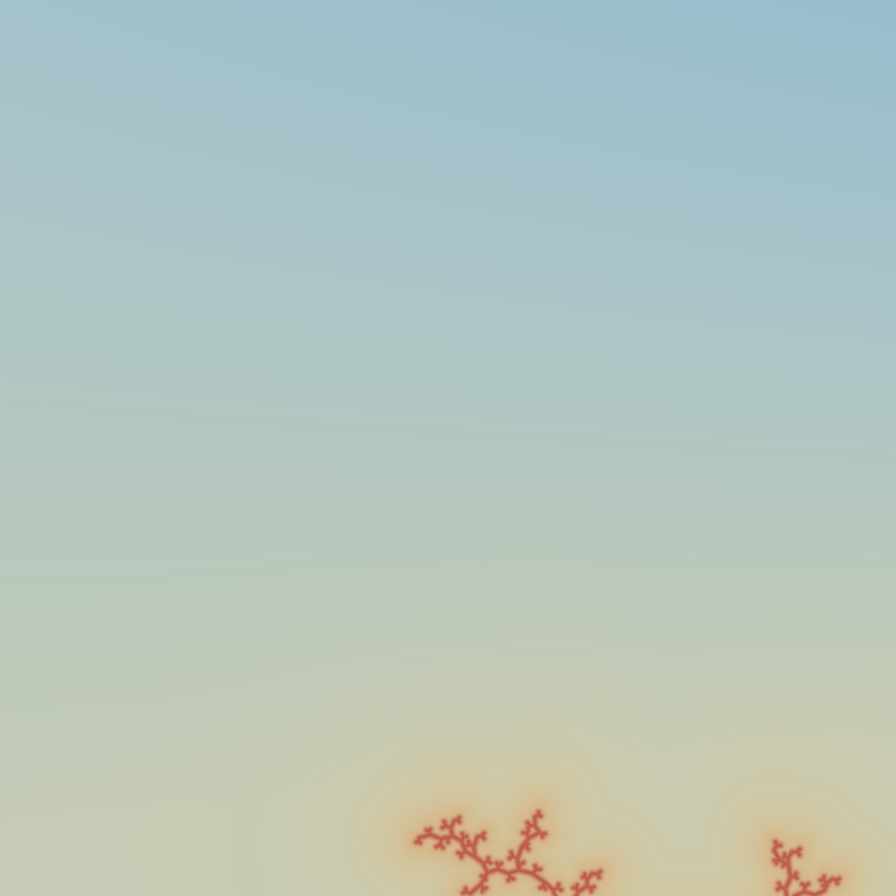
Write a three.js fragment shader that draws this background.

```glsl
// Coral-red fractal branches glowing at the foot of a pale blue to straw sky.
#define TWIG_STEP 0.0125
#define TWIG_LENGTH 0.0075
#define KINK 0.0028
#define STROKE 0.0034
#define AMBER_REACH 0.017
#define SAND_REACH 0.085
#define SKY_TILT 0.45
#define TILT_LEVEL 0.37

varying vec2 vUv;

const vec3 BLUE  = vec3(0.60, 0.74, 0.81);
const vec3 MIST  = vec3(0.66, 0.767, 0.787);
const vec3 SAGE  = vec3(0.705, 0.78, 0.755);
const vec3 STRAW = vec3(0.775, 0.795, 0.71);
const vec3 SAND  = vec3(0.835, 0.785, 0.62);
const vec3 AMBER = vec3(0.84, 0.67, 0.48);
const vec3 CORAL = vec3(0.74, 0.36, 0.29);

float hash(vec2 p) {
  vec3 q = fract(vec3(p.xyx) * vec3(0.1031, 0.1030, 0.0973));
  q += dot(q, q.yzx + 33.33);
  return fract((q.x + q.y) * q.z);
}

float segment(vec2 p, vec2 a, vec2 b) {
  vec2 ab = b - a;
  return length(p - a - ab * clamp(dot(p - a, ab) / dot(ab, ab), 0.0, 1.0));
}

// Zigzag limb with a forked twig at each joint
float limb(vec2 p, vec2 a, vec2 b) {
  float len = length(b - a);
  vec2 axis = (b - a) / len;
  vec2 q = vec2(dot(p - a, axis), dot(p - a, vec2(-axis.y, axis.x)));
  float count = max(2.0, floor(len / TWIG_STEP + 0.5));
  float pace = len / count;
  float side = 1.0;
  float d = 10.0;
  vec2 joint = vec2(0.0);
  for (int i = 1; i <= 6; i++) {
    float k = float(i);
    if (k > count) break;
    float kink = k < count ? side * KINK : 0.0;
    vec2 next = vec2(k * pace, kink);
    float size = TWIG_LENGTH * (0.6 + 0.5 * hash(a * 900.0 + k));
    vec2 fork = next + vec2(0.25, 0.75 * side) * size;
    d = min(d, segment(q, joint, next));
    d = min(d, segment(q, next, fork));
    d = min(d, segment(q, fork, fork + vec2(0.5, 0.25 * side) * size));
    d = min(d, segment(q, fork, fork + vec2(-0.35, 0.4 * side) * size));
    joint = next;
    side = -side;
  }
  return d;
}

float bough(vec2 p, vec2 a, vec2 b, vec2 c) {
  return min(limb(p, a, b), limb(p, b, c));
}

float leftCluster(vec2 p) {
  vec2 elbow = vec2(0.505, 0.067);
  vec2 shoulder = vec2(0.530, 0.044);
  vec2 hub = vec2(0.544, 0.026);
  vec2 crown = vec2(0.579, 0.029);
  vec2 crest = vec2(0.602, 0.071);
  float d = bough(p, shoulder, elbow, vec2(0.468, 0.065));
  d = min(d, limb(p, elbow, vec2(0.507, 0.084)));
  d = min(d, limb(p, shoulder, vec2(0.533, 0.066)));
  d = min(d, bough(p, shoulder, hub, vec2(0.525, 0.003)));
  d = min(d, limb(p, hub, crown));
  d = min(d, bough(p, crown, vec2(0.582, 0.054), crest));
  d = min(d, limb(p, crest, vec2(0.597, 0.088)));
  d = min(d, bough(p, crown, vec2(0.607, 0.016), vec2(0.622, -0.005)));
  return min(d, bough(p, vec2(0.640, -0.005), vec2(0.655, 0.011), vec2(0.661, 0.025)));
}

float rightCluster(vec2 p) {
  vec2 fork = vec2(0.880, 0.034);
  float d = bough(p, vec2(0.879, -0.005), fork, vec2(0.864, 0.051));
  d = min(d, limb(p, fork, vec2(0.884, 0.049)));
  return min(d, bough(p, vec2(0.887, 0.0), vec2(0.920, 0.006), vec2(0.929, 0.019)));
}

// Sky bands tilt down to the right above TILT_LEVEL, up below it
vec3 sky(vec2 p) {
  float h = p.y + SKY_TILT * (p.x - 0.5) * (p.y - TILT_LEVEL);
  vec3 color = mix(STRAW, SAGE, clamp((h - 0.13) / 0.35, 0.0, 1.0));
  color = mix(color, MIST, clamp((h - 0.48) / 0.27, 0.0, 1.0));
  return mix(color, BLUE, clamp((h - 0.75) / 0.39, 0.0, 1.0));
}

void main() {
  vec2 p = vUv;
  float branches = min(leftCluster(p), rightCluster(p));
  float trunk = segment(p, vec2(0.60, -0.03), vec2(0.95, -0.03));
  float d = min(branches, trunk);

  // Wide sand halo, close amber halo, then the branches
  vec3 color = mix(sky(p), SAND, exp(-d / SAND_REACH));
  color = mix(color, AMBER, 0.85 * exp(-d / AMBER_REACH));
  float ink = branches / STROKE;
  color = mix(color, CORAL, exp(-ink * ink));
  gl_FragColor = vec4(color, 1.0);
}
```
